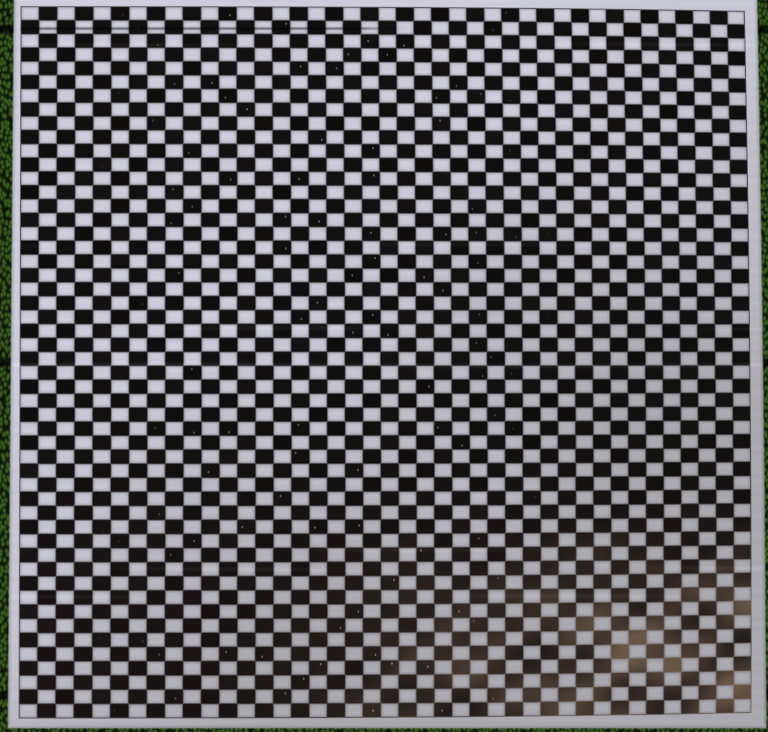
Write a Shadertoy shader that draws this pattern.

```glsl
// Worn printed checkerboard sheet, 41 by 51 cells, lying on grass
const vec2 CELLS = vec2(41.0, 51.0);
const float PI = 3.14159265;

float hash(vec2 p) {
    return fract(sin(dot(p, vec2(127.1, 311.7))) * 43758.55);
}

// Distance to the nearest scattered point
float cellular(vec2 p) {
    vec2 base = floor(p);
    float nearest = 2.0;
    for (int j = -1; j <= 1; j++)
    for (int i = -1; i <= 1; i++) {
        vec2 id = base + vec2(i, j);
        vec2 point = id + vec2(hash(id), hash(id + 37.0));
        nearest = min(nearest, distance(p, point));
    }
    return nearest;
}

// Slow undulation in -1..1
float ripple(vec2 p) {
    return (sin(p.x + 1.7 * sin(p.y)) + sin(1.6 * p.y - 0.8 * p.x + 2.0)
          + 0.6 * sin(2.7 * p.x + 2.1 * p.y)) / 2.6;
}

// Sheet position (y down) to cell coordinates, with bowed edges and lens stretch
vec2 gridCoord(vec2 q) {
    float bow = q.x * q.x * q.x;
    float left = mix(0.0273, 0.0247, q.y);
    float right = mix(0.969, 0.978, q.y) + 0.012 * q.y * (1.0 - q.y);
    float top = 0.009 + 0.007 * bow;
    float bottom = 0.981 - 0.008 * bow;
    vec2 s = (q - vec2(left, top)) / vec2(right - left, bottom - top);
    return CELLS * (s + vec2(-0.025, 0.02) * s * (1.0 - s));
}

// Signed distance to checker edges: positive in white, rounded at the corners
float checker(vec2 g, vec2 cellSize) {
    vec2 t = asin(sin(PI * g)) / PI * cellSize;
    return t.x * t.y / (length(t) + 1e-5);
}

// Horizontal folds that fade in and out along their length
float creases(vec2 q, float width) {
    float heights[7] = float[7](0.061, 0.335, 0.449, 0.499, 0.75, 0.777, 0.815);
    float sum = 0.0;
    for (int i = 0; i < 7; i++) {
        float n = float(i);
        float d = q.y - heights[i] - 0.0012 * sin(7.0 * q.x + n);
        float strength = i == 3 ? 1.0 : 0.55 * smoothstep(0.0, 0.8, sin(9.0 * q.x + 2.3 * n));
        sum += strength * exp(-d * d / (width * width));
    }
    return sum;
}

vec3 grass(vec2 p) {
    float blade = cellular(p * vec2(190.0, 130.0));
    vec3 col = mix(vec3(0.22, 0.36, 0.12), vec3(0.05, 0.09, 0.03), smoothstep(0.1, 0.8, blade));
    float seam = abs(fract((p.y - 0.04) / 0.455 + 0.5) - 0.5) * 0.455;
    return col * mix(0.3, 1.0, smoothstep(0.003, 0.009, seam));
}

vec3 paperColor(vec2 q, float fold) {
    float shade = 0.6 * q.y + 0.4 * q.x + 0.07 * ripple(q * vec2(9.0, 6.0));
    vec3 col = mix(vec3(0.80, 0.80, 0.855), vec3(0.67, 0.665, 0.69), smoothstep(0.3, 0.8, shade));
    return col + 0.06 * fold + 0.012 * ripple(q * vec2(12.0, 260.0));
}

vec3 inkColor(vec2 q, vec2 g, float fold) {
    vec2 id = floor(g);
    // Warm sheen, strongest at the lower right
    float reach = smoothstep(0.66, 0.92, q.y) * smoothstep(0.25, 0.9, q.x);
    float patches = 0.55 + 0.45 * ripple(q * vec2(26.0, 34.0));
    float sheen = reach * patches * (0.6 + 0.6 * hash(id));
    vec3 col = vec3(0.068, 0.058, 0.058) + 0.02 * (hash(id + 9.0) - 0.5);
    col = mix(col, vec3(0.46, 0.38, 0.31), clamp(sheen, 0.0, 0.8));
    col += vec3(0.03, 0.02, 0.016) * smoothstep(0.5, 0.9, q.y);
    // Scuffed specks
    vec2 spot = 0.2 + 0.6 * vec2(hash(id + 3.0), hash(id + 5.0));
    float chip = smoothstep(0.11, 0.03, length((fract(g) - spot) * vec2(1.3, 0.8)));
    float worn = step(0.82, hash(id + 21.0)) * smoothstep(0.35, 0.1, abs(q.x - 0.42));
    return col + 0.28 * chip * worn + 0.07 * fold;
}

void mainImage(out vec4 fragColor, in vec2 fragCoord) {
    vec2 q = fragCoord / iResolution.xy;
    q.y = 1.0 - q.y;
    float aspect = iResolution.x / iResolution.y;
    float soft = max(1.0 / iResolution.y, 0.0017);

    // Printed cells
    vec2 g = gridCoord(q);
    vec2 cellSize = vec2(0.948 * aspect, 0.968) / CELLS;
    vec2 border = min(g, CELLS - g) * cellSize;
    float inside = smoothstep(-soft, soft, min(border.x, border.y));
    float d = checker(g, cellSize) - 0.0004;
    float ink = min(inside, 1.0 - smoothstep(-soft, soft, d));

    // Sheet with folds and a faint rim around each white cell
    float fold = creases(q, 0.0028);
    vec3 paper = paperColor(q, fold);
    paper *= 1.0 - 0.1 * inside * (1.0 - smoothstep(0.001, 0.004, d));
    vec3 col = mix(paper, inkColor(q, g, fold), ink);
    float topFold = exp(-pow((q.y - 0.039) / 0.002, 2.0)) * smoothstep(0.54, 0.45, q.x);
    col *= 1.0 - 0.45 * topFold * inside;

    // Sheet outline over the grass
    float leftEdge = mix(0.018, 0.010, q.y);
    float rightEdge = 0.986 + 0.018 * q.y - 0.006 * q.y * q.y;
    float edge = min(min(q.x - leftEdge, rightEdge - q.x) * aspect, 0.995 - q.y);
    col *= mix(0.85, 1.0, smoothstep(0.0, 0.006, edge));
    col = mix(grass(vec2(q.x * aspect, q.y)), col, smoothstep(-soft, soft, edge));
    fragColor = vec4(clamp(col, 0.0, 1.0), 1.0);
}
```
